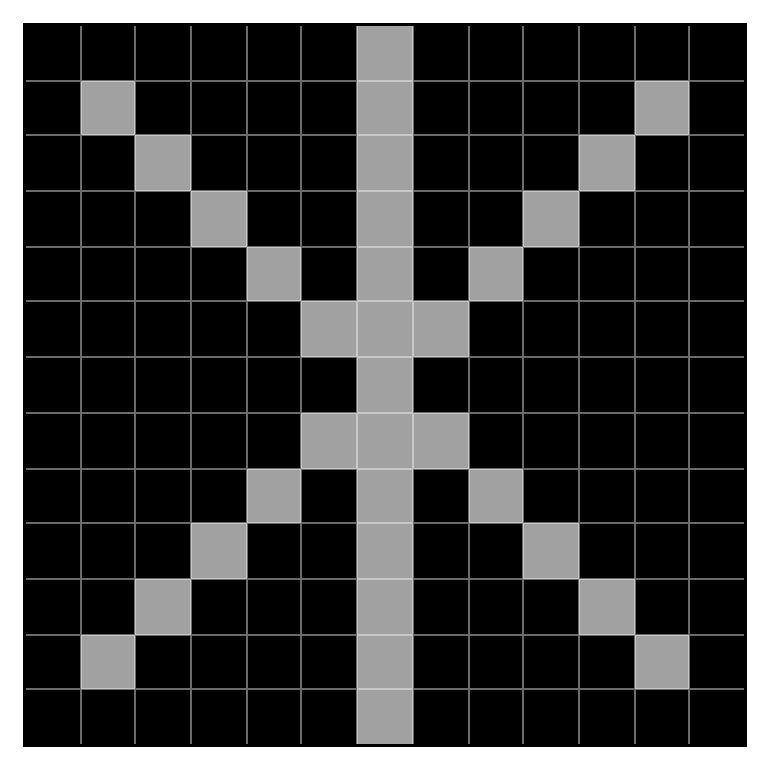
Reproduce this pattern procedurally as a Shadertoy shader.

```glsl
const vec3 PAPER = vec3(1.0);
const vec3 BOARD = vec3(0.0);
const vec3 CELL = vec3(0.63);
const vec3 RULE = vec3(1.0);

const float UNIT = 1.0 / 384.0;      // thickness of one grid rule
const float PITCH = 27.7;            // cell size in rule widths
const float GRID_HALF = 179.5 * UNIT;
const float BOARD_HALF = 181.0 * UNIT;
const float RULE_ALPHA = 0.42;
const vec2 CENTER = vec2(0.0013, -0.0013);

float boxDistance(vec2 p, vec2 halfSize) {
    vec2 d = abs(p) - halfSize;
    return length(max(d, 0.0)) + min(max(d.x, d.y), 0.0);
}

float coverage(float dist, float pixel) {
    return clamp(0.5 - dist / pixel, 0.0, 1.0);
}

// Distance from the center to the k-th rule, snapped to whole rule widths
float ruleOffset(float k) {
    return round(PITCH * (k + 0.5)) * UNIT;
}

// Rules on both axes, mirrored around the center
float gridRules(vec2 q, float pixel) {
    float rules = 0.0;
    for (int k = 0; k < 6; k++) {
        vec2 d = abs(q - ruleOffset(float(k))) - 0.5 * UNIT;
        rules = max(rules, coverage(min(d.x, d.y), pixel));
    }
    return rules * coverage(boxDistance(q, vec2(GRID_HALF)), pixel);
}

// Central column plus the diagonal cells, mirrored into all quadrants
float filledCells(vec2 q, float pixel) {
    float dist = boxDistance(q, vec2(ruleOffset(0.0), GRID_HALF));
    for (int k = 0; k < 5; k++) {
        float inner = ruleOffset(float(k));
        float outer = ruleOffset(float(k + 1));
        vec2 middle = vec2(0.5 * (inner + outer));
        dist = min(dist, boxDistance(q - middle, vec2(0.5 * (outer - inner))));
    }
    return coverage(dist, pixel);
}

void mainImage(out vec4 fragColor, in vec2 fragCoord) {
    float pixel = 1.0 / min(iResolution.x, iResolution.y);
    vec2 p = (fragCoord - 0.5 * iResolution.xy) * pixel - CENTER;
    vec2 q = abs(p);

    // Paper, board, cells, then translucent rules on top
    vec3 color = mix(PAPER, BOARD, coverage(boxDistance(q, vec2(BOARD_HALF)), pixel));
    color = mix(color, CELL, filledCells(q, pixel));
    color = mix(color, RULE, RULE_ALPHA * gridRules(q, pixel));
    fragColor = vec4(color, 1.0);
}
```
